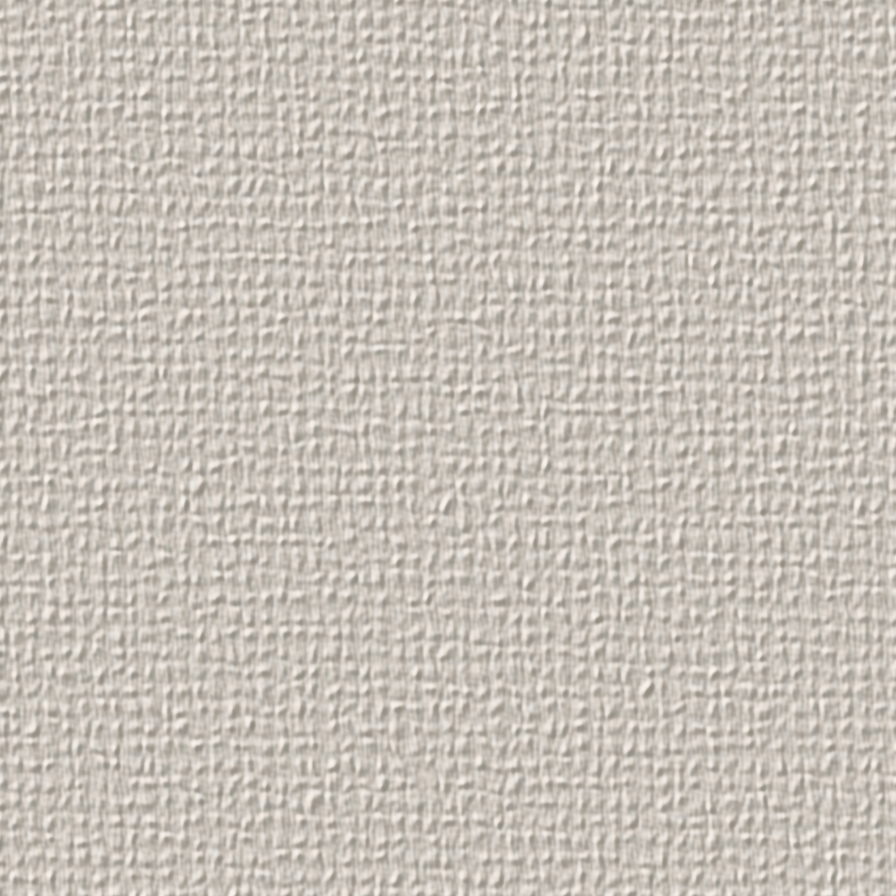
Reproduce this texture procedurally as a WebGL 2 fragment shader.

```glsl
#version 300 es
precision highp float;
// Coarse pale cloth: about 54 by 48 rounded thread crossings in a loose weave.
// A height field of uneven bumps, jittered and roughened by gradient noise,
// is embossed by a light from the upper left and tinted through a warm ramp.

uniform vec2 u_resolution;
out vec4 fragColor;

const float TAU = 6.2831853;

// Unit gradient for a lattice point, from an integer hash
vec2 latticeGradient(vec2 cell) {
    uvec2 k = uvec2(ivec2(cell) + 4096);
    uint h = k.x * 1597334677u ^ k.y * 3812015801u;
    h = (h ^ (h >> 15)) * 2246822519u;
    h ^= h >> 13;
    float angle = TAU * float(h & 65535u) / 65536.0;
    return vec2(cos(angle), sin(angle));
}

float gradientNoise(vec2 p) {
    vec2 i = floor(p), f = p - i;
    vec2 u = f * f * f * (f * (f * 6.0 - 15.0) + 10.0);
    float a = dot(latticeGradient(i), f);
    float b = dot(latticeGradient(i + vec2(1, 0)), f - vec2(1, 0));
    float c = dot(latticeGradient(i + vec2(0, 1)), f - vec2(0, 1));
    float d = dot(latticeGradient(i + vec2(1, 1)), f - vec2(1, 1));
    return mix(mix(a, b, u.x), mix(c, d, u.x), u.y);
}

// Height of the cloth at p, in canvas units
float clothHeight(vec2 p) {
    vec2 thread = p * vec2(54.0, 48.0);

    // Threads wander a little and each crossing sits off the grid
    vec2 jitter = vec2(gradientNoise(thread * vec2(0.85, 0.65) + 11.3),
                       gradientNoise(thread * vec2(0.65, 0.85) + 57.8));
    vec2 ridge = 0.5 + 0.5 * cos(TAU * (thread + 0.55 * jitter));

    // Rounded crossings of uneven height
    float swell = gradientNoise(thread * 1.25 + 131.7);
    float height = ridge.x * ridge.y * (0.9 + 1.1 * swell);

    // Lengths of thread that surface between crossings, both ways
    float warpSlub = gradientNoise(thread * vec2(1.2, 0.55) + 203.1);
    float weftSlub = gradientNoise(thread * vec2(0.55, 1.2) + 307.4);
    height += ridge.x * (0.1 + 0.6 * warpSlub) + ridge.y * (0.08 + 0.35 * weftSlub);

    // Fine fibres, drawn out vertically, and a finer grain
    height += 0.42 * gradientNoise(p * vec2(210.0, 78.0) + 71.4);
    height += 0.26 * gradientNoise(p * vec2(150.0, 165.0) + 19.6);
    return height;
}

// Warm grey ramp from shaded hollows to lit thread tops
vec3 clothColor(float tone) {
    vec3 shadow = vec3(0.55, 0.53, 0.49);
    vec3 middle = vec3(0.785, 0.76, 0.725);
    vec3 light = vec3(0.99, 0.965, 0.94);
    return tone < 0.5 ? mix(shadow, middle, tone * 2.0)
                      : mix(middle, light, tone * 2.0 - 1.0);
}

void main() {
    vec2 p = gl_FragCoord.xy / u_resolution;

    // Emboss: slopes that rise away from the upper left catch the light
    vec2 toLight = vec2(-0.0018, 0.0021);
    float slope = clothHeight(p - toLight) - clothHeight(p + toLight);
    float tone = 0.5 + 0.5 * tanh(0.95 * slope);

    // Specks of warmer fibre
    vec3 color = clothColor(tone);
    color += vec3(0.018, 0.0, -0.012) * gradientNoise(p * vec2(110.0, 75.0) + 33.9);

    fragColor = vec4(color, 1.0);
}
```
